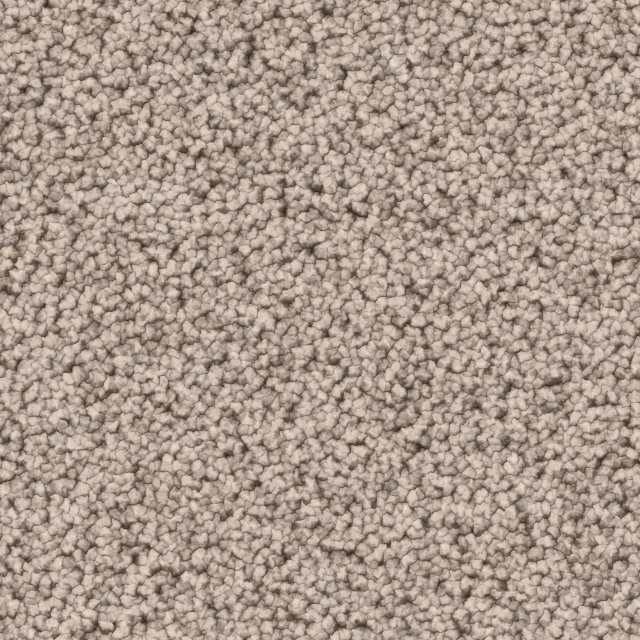
A Shadertoy shader for this texture:

```glsl
#define TUFTS 70.0          // tufts across the canvas
#define JITTER 0.92         // scatter of tufts inside their cells
#define LIFT 0.34           // spread of tuft heights
#define BLEND 24.0          // sharpness of the seams between tufts
#define RELIEF 0.64         // darkening from tuft crown to pit
#define SIDE_LIGHT 0.23     // strength of the light from the upper left
#define FIBRE 0.19          // strength of the yarn grain
#define PATCH 0.045         // strength of the broad pile shading
#define EXPOSURE 0.695      // brightness at mid height
#define PIT_COLOR vec3(0.30, 0.24, 0.20)
#define CROWN_COLOR vec3(0.81, 0.74, 0.69)

vec2 hash22(vec2 p) {
    vec3 q = fract(p.xyx * vec3(0.1031, 0.1030, 0.0973));
    q += dot(q, q.yzx + 33.33);
    return fract((q.xx + q.yz) * q.zy);
}

float cornerSlope(vec2 cell, vec2 corner, vec2 f) {
    return dot(hash22(cell + corner) * 2.0 - 1.0, f - corner);
}

float gradientNoise(vec2 p) {
    vec2 cell = floor(p), f = fract(p);
    vec2 u = f * f * f * (f * (f * 6.0 - 15.0) + 10.0);
    float low = mix(cornerSlope(cell, vec2(0, 0), f), cornerSlope(cell, vec2(1, 0), f), u.x);
    float high = mix(cornerSlope(cell, vec2(0, 1), f), cornerSlope(cell, vec2(1, 1), f), u.x);
    return mix(low, high, u.y);
}

vec2 turn(vec2 p, float angle) {
    float c = cos(angle), s = sin(angle);
    return vec2(c * p.x - s * p.y, s * p.x + c * p.y);
}

// Overlapping domes: x = height, y = side light, z = tone of the tuft
vec3 tuftPile(vec2 p, vec2 light) {
    vec2 cell = floor(p);
    vec3 sum = vec3(0.0);
    float total = 0.0;
    for (int y = -2; y <= 2; y++) {
        for (int x = -2; x <= 2; x++) {
            vec2 id = cell + vec2(x, y);
            vec2 place = hash22(id + 100.0);
            vec2 traits = hash22(id + 317.0);
            vec2 offset = p - id - 0.5 - JITTER * (place - 0.5);

            // Stretch each dome along its own direction
            vec2 local = turn(offset, 6.2832 * traits.y) * vec2(0.82, 1.2);
            float height = LIFT * traits.x - dot(local, local);
            float weight = exp(BLEND * height);
            float tone = fract(traits.y * 7.0 + place.x) - 0.5;
            sum += weight * vec3(height, dot(offset, light), tone);
            total += weight;
        }
    }
    return sum / max(total, 1e-20);
}

void mainImage(out vec4 fragColor, in vec2 fragCoord) {
    vec2 uv = fragCoord / iResolution.y;
    vec2 p = uv * TUFTS + 200.0;

    // Bend the outlines in two sizes so that the tufts become lumpy
    vec2 bend = vec2(gradientNoise(p * 1.2), gradientNoise(p * 1.2 + 57.0));
    vec2 curl = vec2(gradientNoise(p * 2.5 + 19.0), gradientNoise(p * 2.5 + 83.0));

    // The scatter grid is turned so that no rows line up with the canvas
    float gridAngle = 0.55;
    vec2 light = turn(vec2(-0.45, 0.89), gridAngle);
    vec3 pile = tuftPile(turn(p + 0.5 * bend + 0.24 * curl, gridAngle), light);

    // Twisted yarn grain and broad, slightly flattened patches
    float grain = gradientNoise(p * 2.2 + bend) + 0.6 * gradientNoise(p * 4.0 + 91.0);
    float broad = gradientNoise(uv * vec2(7.0, 11.0) + 31.0)
                + 0.8 * gradientNoise(uv * vec2(17.0, 24.0) + 73.0);

    float shade = EXPOSURE + RELIEF * pile.x + SIDE_LIGHT * pile.y
                + 0.05 * pile.z + FIBRE * grain + PATCH * broad;

    // Hold back the brightest crowns and the deepest pits
    shade -= 0.45 * max(shade - 0.80, 0.0);
    shade += 0.5 * max(0.42 - shade, 0.0);

    float level = max((shade - PIT_COLOR.r) / (CROWN_COLOR.r - PIT_COLOR.r), -0.15);
    vec3 color = mix(PIT_COLOR, CROWN_COLOR, level);

    // Some tufts lean slightly warmer, others greyer
    color += vec3(0.004, 0.0, -0.008) * (2.0 * pile.z - broad);
    fragColor = vec4(clamp(color, 0.0, 1.0), 1.0);
}
```
